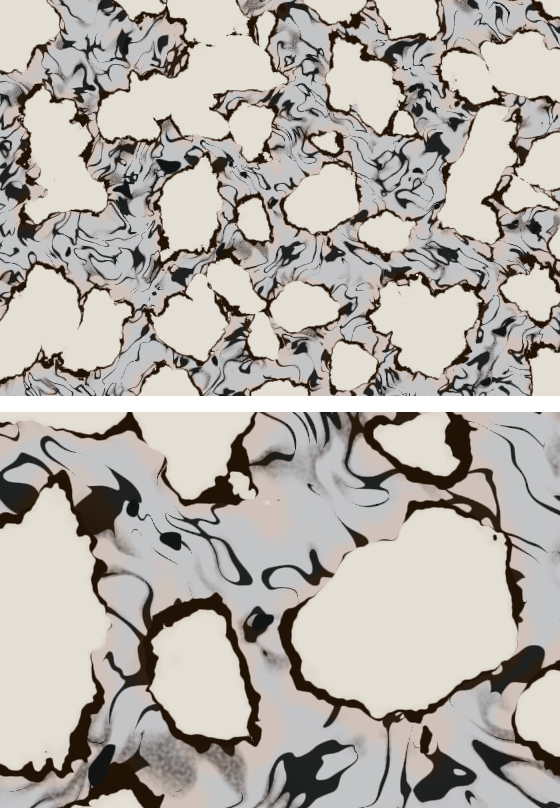
Top: the whole. Bottom: its middle third, enlarged.
Reproduce this texture procedurally as a Shadertoy shader.

```glsl
const vec3 CREAM = vec3(0.893, 0.876, 0.832);
const vec3 PINK  = vec3(0.815, 0.762, 0.730);
const vec3 BLUE  = vec3(0.765, 0.768, 0.778);
const vec3 GREY  = vec3(0.400, 0.365, 0.345);
const vec3 BROWN = vec3(0.125, 0.070, 0.018);
const vec3 BLACK = vec3(0.070, 0.080, 0.078);

vec2 hash2(vec2 p) {
    vec3 q = fract(p.xyx * vec3(0.1031, 0.1030, 0.0973));
    q += dot(q, q.yzx + 33.33);
    return fract((q.xx + q.yz) * q.zy);
}

float corner(vec2 cell, vec2 offset) {
    return dot(hash2(cell) * 2.0 - 1.0, offset);
}

// Gradient noise, centred on zero
float noise(vec2 p) {
    vec2 i = floor(p), f = p - i;
    vec2 u = f * f * f * (f * (f * 6.0 - 15.0) + 10.0);
    vec2 e = vec2(0.0, 1.0);
    return mix(mix(corner(i, f), corner(i + e.yx, f - e.yx), u.x),
               mix(corner(i + e.xy, f - e.xy), corner(i + 1.0, f - 1.0), u.x), u.y);
}

float fbm(vec2 p, int octaves) {
    float sum = 0.0, amp = 1.0;
    for (int k = 0; k < octaves; k++) {
        sum += amp * noise(p);
        p = mat2(1.6, 1.2, -1.2, 1.6) * p + 17.3;
        amp *= 0.5;
    }
    return sum;
}

vec2 warp(vec2 p, float freq, float amount, int octaves) {
    return p + amount * vec2(fbm(p * freq + 11.0, octaves), fbm(p * freq + 57.0, octaves));
}

mat2 rotation(float a) {
    return mat2(cos(a), sin(a), -sin(a), cos(a));
}

// Approximate signed distance to scattered ellipses, negative inside
float voidDistance(vec2 p, float cellSize) {
    vec2 home = floor(p / cellSize);
    float d = 1.0;
    for (int y = -1; y <= 1; y++)
    for (int x = -1; x <= 1; x++) {
        vec2 id = home + vec2(x, y);
        vec2 jitter = hash2(id + 40.0), shape = hash2(id + 91.0);
        vec2 centre = (id + 0.5 + 0.85 * (jitter - 0.5)) * cellSize;
        float radius = mix(0.030, 0.098, shape.x);
        float stretch = mix(1.0, 1.45, shape.y);
        vec2 q = rotation(6.2832 * fract(jitter.x * 7.0 + shape.y)) * (p - centre);
        d = min(d, length(q * vec2(stretch, 1.0 / stretch)) - radius);
    }
    return d;
}

// Noise drawn out along one direction
float strand(vec2 p, float angle, float freq) {
    vec2 q = rotation(angle) * p;
    return fbm(q * vec2(0.60, 1.30) * freq, 2);
}

// Antialiased coverage of the region where v is negative
float inside(float v) {
    return clamp(0.5 - v / max(1.3 * fwidth(v), 0.00001), 0.0, 1.0);
}

void mainImage(out vec4 fragColor, in vec2 fragCoord) {
    vec2 p = fragCoord / iResolution.y + 3.0;

    // Ragged outline of the voids
    vec2 lumpy = warp(p, 9.0, 0.065, 2);
    float d = voidDistance(lumpy, 0.177);
    d += 0.014 * fbm(p * 38.0, 3);

    // Tissue ground, pink at the rims and bluish inside
    float depth = d + 0.035 * fbm(p * 13.0 + 5.0, 3);
    vec3 col = mix(PINK, BLUE, smoothstep(0.014, 0.036, depth));

    // Flowing field that carries the squiggles
    vec2 flow = warp(p, 11.0, 0.050, 2);
    float lean = smoothstep(-0.15, 0.15, noise(p * 4.0 + 23.0));
    float field = mix(strand(flow, 0.7, 23.0), strand(flow, -0.9, 23.0), lean);
    float ridge = abs(field + 0.05);

    // Grainy grey shading beside the strokes
    float grain = 0.75 + 0.7 * noise(p * 260.0);
    float patches = smoothstep(-0.05, 0.30, noise(p * 15.0 + 71.0));
    float shade = (1.0 - smoothstep(0.04, 0.20, ridge)) * patches * grain;
    col = mix(col, GREY, clamp(shade, 0.0, 1.0));

    // Broken strokes and solid dark pockets
    float strokeWidth = 0.035 + 0.24 * noise(p * 21.0 + 37.0);
    vec3 ink = mix(BROWN, BLACK, smoothstep(0.015, 0.035, depth));
    col = mix(col, ink, 0.93 * inside(ridge - strokeWidth));
    float pocketLevel = mix(0.65, 0.43, smoothstep(0.0, 0.04, d));
    col = mix(col, BLACK, inside(pocketLevel - fbm(flow * 15.0 + 83.0, 2)));

    // Brown rim of uneven thickness
    float rimWidth = 0.008 + 0.025 * fbm(p * 15.0 + 29.0, 2) + 0.008 * noise(p * 60.0);
    col = mix(col, BROWN, inside(d - rimWidth));

    // Cream voids with a faint warm edge
    vec3 hollow = mix(CREAM, mix(CREAM, PINK, 0.35), smoothstep(-0.008, 0.0, d));
    col = mix(col, hollow, inside(d));

    fragColor = vec4(col, 1.0);
}
```
